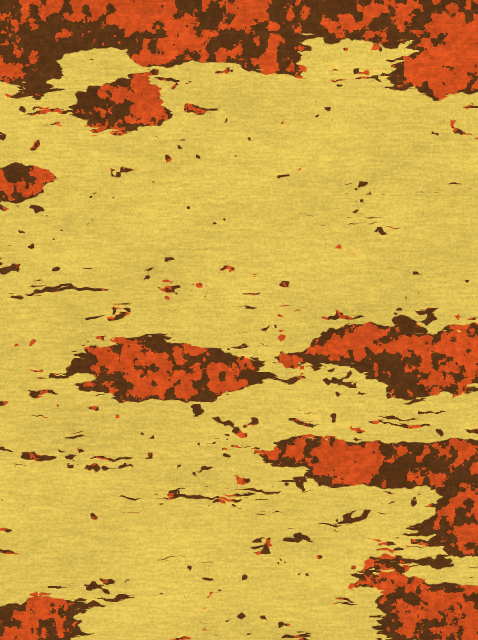
This texture is drawn by a Shadertoy shader. Its source:

```glsl
const vec3 GOLD = vec3(0.875, 0.755, 0.335);
const vec3 BROWN = vec3(0.345, 0.205, 0.09);
const vec3 RUST = vec3(0.81, 0.31, 0.12);

const vec2 PATCH_FREQ = vec2(9.0, 19.0);
const vec2 CHIP_FREQ = vec2(34.0, 52.0);
const vec2 SLIT_FREQ = vec2(15.0, 95.0);
const float PATCH_EDGE = 0.40;
const float CHIP_EDGE = 0.70;
const float SLIT_EDGE = 0.70;
const float PIGMENT_FREQ = 75.0;
const float WEAVE_DEPTH = 0.15;

// Worn areas and golden islands: centre, radii, in canvas heights
const int WORN_COUNT = 11;
const vec4 WORN[WORN_COUNT] = vec4[WORN_COUNT](
    vec4(0.06, 0.94, 0.20, 0.085), vec4(0.20, 0.83, 0.07, 0.035),
    vec4(0.36, 0.93, 0.11, 0.045), vec4(0.71, 0.90, 0.12, 0.050),
    vec4(0.03, 0.72, 0.06, 0.035), vec4(0.26, 0.42, 0.17, 0.042),
    vec4(0.65, 0.44, 0.16, 0.055), vec4(0.58, 0.285, 0.20, 0.040),
    vec4(0.74, 0.21, 0.13, 0.065), vec4(0.70, 0.03, 0.16, 0.060),
    vec4(0.05, 0.02, 0.08, 0.038));
const int ISLAND_COUNT = 4;
const vec4 ISLANDS[ISLAND_COUNT] = vec4[ISLAND_COUNT](
    vec4(0.15, 0.90, 0.055, 0.030), vec4(0.31, 0.885, 0.07, 0.018),
    vec4(0.62, 0.21, 0.08, 0.024), vec4(0.53, 0.045, 0.06, 0.020));

float hash(vec2 p) {
    vec3 q = fract(vec3(p.xyx) * 0.1031);
    q += dot(q, q.yzx + 33.33);
    return fract((q.x + q.y) * q.z);
}

float noise(vec2 p) {
    vec2 i = floor(p), f = fract(p);
    f = f * f * (3.0 - 2.0 * f);
    return mix(mix(hash(i), hash(i + vec2(1, 0)), f.x),
               mix(hash(i + vec2(0, 1)), hash(i + vec2(1, 1)), f.x), f.y);
}

// Layered noise, centred on zero
float fbm(vec2 p, int octaves) {
    float sum = 0.0, total = 0.0, amp = 1.0;
    for (int i = 0; i < octaves; i++) {
        sum += amp * noise(p);
        total += amp;
        amp *= 0.55;
        p = p * 2.03 + vec2(17.3, 9.1);
    }
    return 2.0 * sum / total - 1.0;
}

float blobDistance2(vec2 p, vec4 blob) {
    vec2 q = (p - blob.xy) / blob.zw;
    return dot(q, q);
}

float cover(float field) {
    float w = max(fwidth(field), 0.0001) * 0.7;
    return smoothstep(-w, w, field);
}

void mainImage(out vec4 fragColor, in vec2 fragCoord) {
    vec2 p = fragCoord / iResolution.y;

    // Ragged domain warp
    vec2 warp = vec2(fbm(p * 38.0 + 5.0, 3), fbm(p * 38.0 + 71.0, 3));
    vec2 w = p + warp * vec2(0.012, 0.007);

    // Large worn patches
    float worn = 0.9 * smoothstep(0.92, 0.99, w.y);
    float halo = smoothstep(0.70, 0.95, w.y) * 0.6;
    for (int i = 0; i < WORN_COUNT; i++) {
        float d2 = blobDistance2(w, WORN[i]);
        worn += exp(-d2);
        halo = max(halo, exp(-0.22 * d2));
    }
    worn = min(worn, 1.1);
    for (int i = 0; i < ISLAND_COUNT; i++)
        worn -= 1.1 * exp(-blobDistance2(w, ISLANDS[i]));
    float slitNoise = fbm(w * SLIT_FREQ + 31.0, 3);
    float patches = worn - PATCH_EDGE + 0.55 * fbm(w * PATCH_FREQ + 3.0, 5)
                  + 0.20 * slitNoise;

    // Scattered chips and horizontal slits
    float drift = smoothstep(-0.25, 0.5, fbm(p * vec2(5.0, 9.0) + 43.0, 3));
    float density = 0.65 * halo + 0.45 * drift;
    float chips = fbm(w * CHIP_FREQ + 11.0, 3) - CHIP_EDGE + 0.36 * density;
    float slits = slitNoise - SLIT_EDGE + 0.34 * density
                - 0.12 * smoothstep(0.4, 0.8, p.y);
    float bare = cover(max(patches, max(chips, slits)));

    // Mottled rust on brown, darker along the patch rims
    float depth = smoothstep(0.0, 0.22, patches);
    float rustField = fbm(p * PIGMENT_FREQ + 7.0, 4)
                    + 0.75 * fbm(p * vec2(13.0, 17.0) + 23.0, 3)
                    + 0.32 * depth - 0.23;
    float rust = smoothstep(-0.07, 0.09, rustField);
    vec3 ground = mix(BROWN, RUST, rust);
    ground *= 1.0 + 0.12 * fbm(p * 120.0, 2);

    // Woven pile: fine threads, grain and soft shading
    float threads = noise(p * vec2(55.0, 390.0)) - 0.5;
    float grain = noise(p * vec2(340.0, 420.0) + 13.0) - 0.5;
    float shade = fbm(p * vec2(8.0, 20.0) + 57.0, 3);
    float weave = 1.0 + WEAVE_DEPTH * (0.6 * threads + 0.7 * grain + 0.35 * shade);

    fragColor = vec4(mix(GOLD, ground, bare) * weave, 1.0);
}
```
